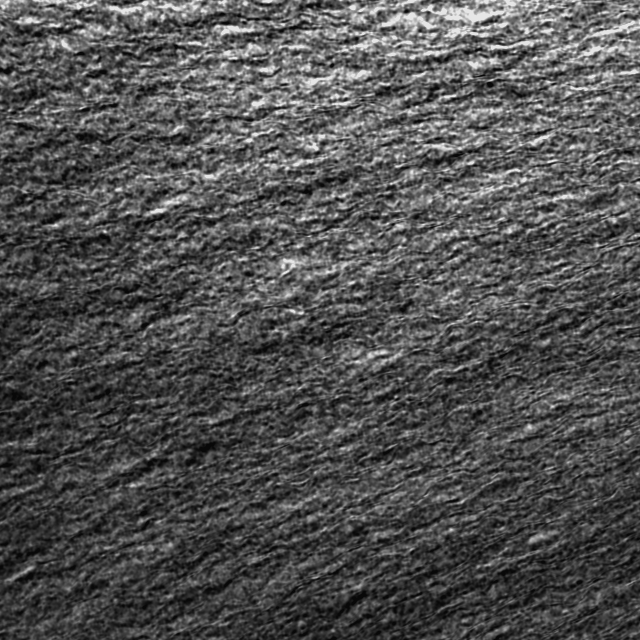
This texture is drawn by a WebGL 1 fragment shader. Its source:

```glsl
precision highp float;
// Dark slate-like surface: fine, tilted ridges lit from above, with soft grain.

uniform vec2 u_resolution;

const float SHADOW_TONE = 0.235;
const float LIGHT_TONE = 0.51;

float hash(vec2 cell) {
  vec3 k = fract(cell.xyx * vec3(0.1031, 0.1030, 0.0973));
  k += dot(k, k.yzx + 33.33);
  return fract((k.x + k.y) * k.z);
}

// Smooth value noise centred on zero
float noise(vec2 p) {
  vec2 cell = floor(p);
  vec2 f = fract(p);
  f = f * f * (3.0 - 2.0 * f);
  float low = mix(hash(cell), hash(cell + vec2(1.0, 0.0)), f.x);
  float high = mix(hash(cell + vec2(0.0, 1.0)), hash(cell + vec2(1.0, 1.0)), f.x);
  return mix(low, high, f.y) - 0.5;
}

vec2 rotate(vec2 p, float angle) {
  float c = cos(angle);
  float s = sin(angle);
  return vec2(c * p.x - s * p.y, s * p.x + c * p.y);
}

// Flow coordinates: nearly level at the top, steeper toward the lower right
vec2 flow(vec2 p) {
  float lift = p.x * (0.42 - 0.38 * p.y + 0.1 * p.x);
  return vec2(p.x + 0.3 * p.y, p.y - lift) + 3.0;
}

// Bends the ridges so that their edges look broken
vec2 roughen(vec2 q) {
  q.y += 0.014 * noise(q * vec2(22.0, 30.0));
  q.y += 0.007 * noise(q * vec2(55.0, 70.0) + 17.0);
  return q;
}

// Stretched octaves that grow rounder as they get finer
float ridgeHeight(vec2 q) {
  vec2 frequency = vec2(14.0, 45.0);
  float amplitude = 1.0;
  float height = 0.0;
  for (int i = 0; i < 4; i++) {
    height += amplitude * noise(q * frequency + float(i) * 11.7);
    frequency *= vec2(2.1, 1.8);
    amplitude *= 0.75;
  }
  return height;
}

// Light from above: compare the height with a point just uphill
float relief(vec2 q, float reach) {
  return ridgeHeight(q) - ridgeHeight(q + vec2(-0.2, 1.0) * reach);
}

float grain(vec2 p) {
  return noise(rotate(p, 0.6) * 255.0 + 40.0) + noise(rotate(p, 1.1) * 170.0 + 90.0);
}

// Broad light: bright at the top, fading to the bottom and the sides
float ambient(vec2 p) {
  float side = p.x - 0.58;
  float tone = mix(SHADOW_TONE, LIGHT_TONE, pow(clamp(p.y, 0.0, 1.0), 1.5));
  return tone * (1.0 - 0.6 * side * side);
}

void main() {
  vec2 p = gl_FragCoord.xy / u_resolution;
  vec2 q = flow(p);

  float bands = noise(q * vec2(3.0, 15.0)) + 0.7 * noise(q * vec2(8.0, 30.0) + 5.0);
  float texture = 0.5 * bands + 1.3 * relief(roughen(q), 0.006) + 0.78 * grain(p);

  // A slight curve keeps sparkles bright and hollows soft
  float contrast = 1.0 + texture + 0.2 * (texture * texture - 0.15);
  float grey = clamp(ambient(p) * contrast, 0.03, 0.9);
  gl_FragColor = vec4(vec3(grey), 1.0);
}
```
